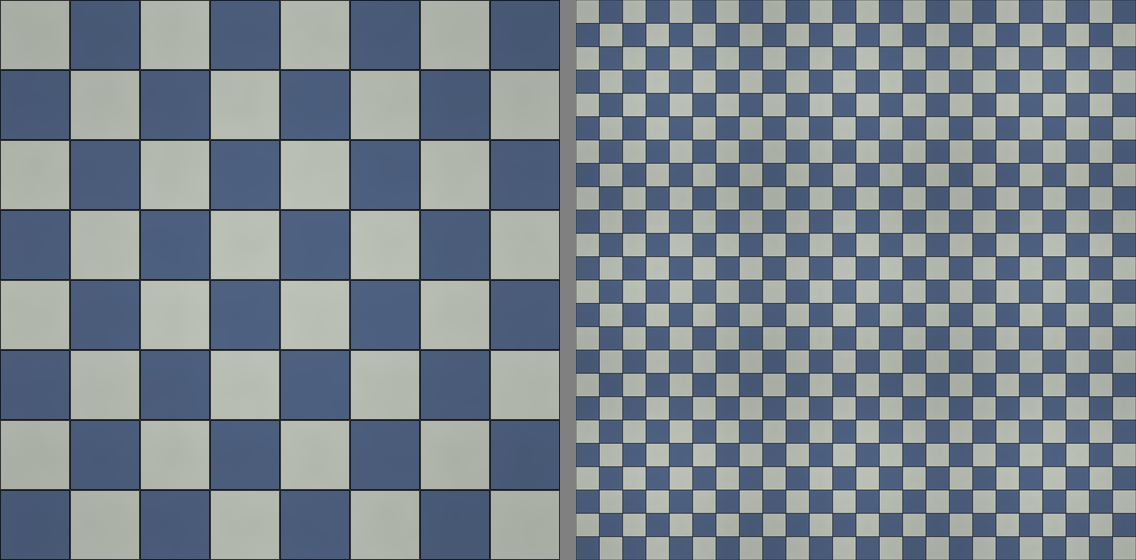
Left, the tile; right, the same tile 3 across and 3 down.
This pattern is drawn by a three.js fragment shader. Its source:

```glsl
// An eight by eight checker of slate blue and pale grey tiles, parted by thin dark joints.
// A signed triangle wave per axis gives both tile colour and joint distance;
// faint rims, wrapping gradient noise and a soft periodic edge shade add the wear.
varying vec2 vUv;

const float TILES = 8.0;           // even, so the checker wraps
const float JOINT_WIDTH = 0.0026;  // in canvas units
const float RIM_WIDTH = 0.0022;
const float RIM_GAIN = 0.03;
const float EDGE_SHADE = 0.05;
const float TILE_VARIATION = 0.012;
const float MOTTLE_CELLS = 24.0;   // whole number, so the noise wraps
const float MOTTLE_GAIN = 0.012;
const float DISH_GAIN = 0.015;
const vec3 BLUE = vec3(0.305, 0.379, 0.503);
const vec3 PALE = vec3(0.735, 0.756, 0.718);
const vec3 JOINT = vec3(0.01, 0.01, 0.02);
const float TAU = 6.28318;

float hash(vec2 p) {
  vec3 q = fract(vec3(p.xyx) * 0.1031);
  q += dot(q, q.yzx + 33.33);
  return fract((q.x + q.y) * q.z);
}

// Dot product of a lattice point's random gradient with the offset from it.
float gradientDot(vec2 lattice, vec2 offset, float period) {
  float angle = TAU * hash(mod(lattice, period));
  return dot(vec2(cos(angle), sin(angle)), offset);
}

float gradientNoise(vec2 p, float period) {
  vec2 i = floor(p);
  vec2 f = p - i;
  vec2 u = f * f * f * (f * (f * 6.0 - 15.0) + 10.0);
  vec2 e = vec2(1.0, 0.0);
  float low = mix(gradientDot(i, f, period),
                  gradientDot(i + e.xy, f - e.xy, period), u.x);
  float high = mix(gradientDot(i + e.yx, f - e.yx, period),
                   gradientDot(i + e.xx, f - e.xx, period), u.x);
  return mix(low, high, u.y);
}

// Distance to the nearest joint line, with a sign that flips from tile to tile.
vec2 signedJointDistance(vec2 uv) {
  return (abs(mod(uv * TILES - 0.5, 2.0) - 1.0) - 0.5) / TILES;
}

// Share of a pixel that a centred band covers on each axis.
vec2 bandCoverage(vec2 dist, float halfWidth, vec2 pixel) {
  vec2 upper = min(vec2(halfWidth), dist + 0.5 * pixel);
  vec2 lower = max(vec2(-halfWidth), dist - 0.5 * pixel);
  return clamp((upper - lower) / pixel, 0.0, 1.0);
}

void main() {
  vec2 pixel = max(fwidth(vUv), vec2(1e-5));
  vec2 side = signedJointDistance(vUv);
  vec2 dist = abs(side);

  // Checker colours
  vec2 parity = clamp(2.0 * side / pixel, -1.0, 1.0);
  vec3 color = mix(PALE, BLUE, 0.5 + 0.5 * parity.x * parity.y);

  // Tone of each tile, slight hollow at its centre, and mottling
  float tone = 1.0 + TILE_VARIATION * (hash(mod(floor(vUv * TILES), TILES) + 7.0) - 0.5);
  vec2 fromCentre = 1.0 - 2.0 * TILES * dist;
  tone += DISH_GAIN * (smoothstep(0.0, 1.2, length(fromCentre)) - 0.5);
  tone += MOTTLE_GAIN * gradientNoise(vUv * MOTTLE_CELLS, MOTTLE_CELLS);

  // Pale rim beside the joints
  float nearest = min(dist.x, dist.y) - 0.5 * JOINT_WIDTH;
  tone += RIM_GAIN * (1.0 - smoothstep(0.0, RIM_WIDTH, nearest));

  // Shade towards the canvas edges
  vec2 edge = 0.5 + 0.5 * cos(TAU * vUv);
  color *= tone * (1.0 - EDGE_SHADE * (edge.x + edge.y));

  // Dark joints
  vec2 joint = bandCoverage(dist, 0.5 * JOINT_WIDTH, pixel);
  color = mix(color, JOINT, max(joint.x, joint.y));

  gl_FragColor = vec4(color, 1.0);
}
```
